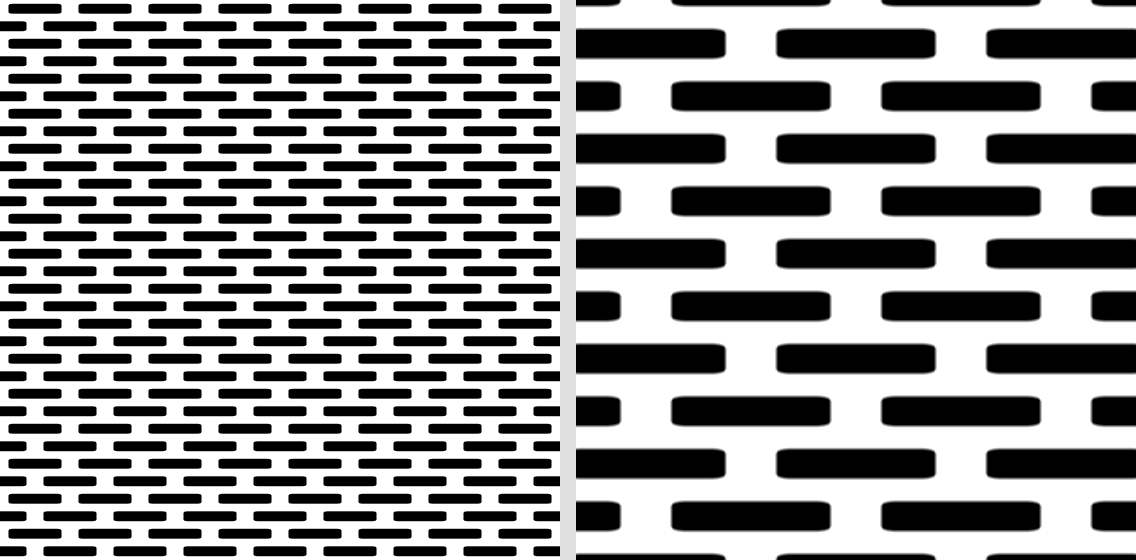
Left, the full canvas; right, a detail of the centre.
Give the GLSL for this pattern, as a Shadertoy shader.

```glsl
// Staggered rows of black rounded dashes with soft grey rims on white.

#define COLUMNS 8.0                    // dashes across
#define ROWS 32.0                      // rows down (even, so the stagger wraps)
#define HALF_SIZE vec2(1.516, 0.283)   // dash half extents, in row heights
#define CORNER vec2(0.28, 0.08)        // elliptical corner radii, in row heights
#define RIM 0.0625                     // width of the soft rim, in row heights
#define INK vec3(0.0)
#define PAPER vec3(1.0)

// Half height of the dash at distance x from its centre.
float dashProfile(float x) {
    float u = clamp((x - HALF_SIZE.x + CORNER.x) / CORNER.x, 0.0, 1.0);
    return HALF_SIZE.y - CORNER.y * (1.0 - sqrt(1.0 - u * u));
}

// Coverage of one dash centred at the origin, with a linear soft edge.
float dashCoverage(vec2 p, vec2 softness) {
    p = abs(p);
    vec2 inside = vec2(HALF_SIZE.x, dashProfile(p.x)) - p;
    vec2 cover = clamp(inside / softness + 0.5, 0.0, 1.0);
    return cover.x * cover.y;
}

void mainImage(out vec4 fragColor, in vec2 fragCoord) {
    vec2 grid = fragCoord / iResolution.xy * vec2(COLUMNS, ROWS);

    // Even rows shift by half a column.
    float shift = 0.5 * mod(floor(grid.y) + 1.0, 2.0);
    vec2 cell = fract(grid + vec2(shift, 0.0)) - 0.5;

    // Convert to row heights; the rim never gets thinner than a pixel.
    vec2 p = cell * vec2(ROWS / COLUMNS, 1.0);
    vec2 softness = max(vec2(RIM), ROWS / iResolution.xy);

    fragColor = vec4(mix(PAPER, INK, dashCoverage(p, softness)), 1.0);
}
```
